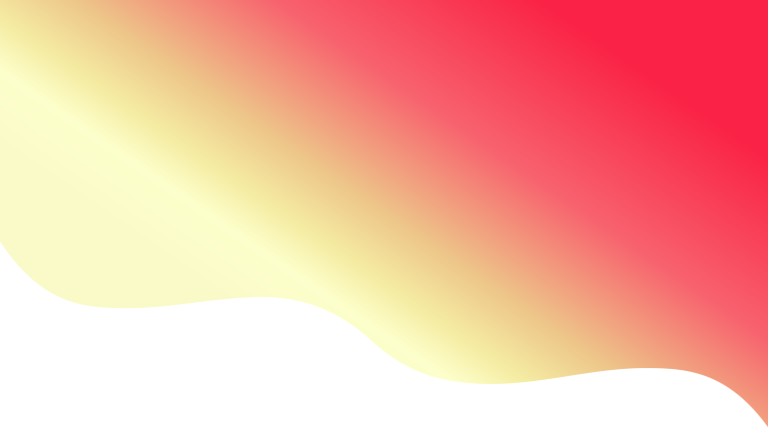
Reproduce this background procedurally as a WebGL 2 fragment shader.

```glsl
#version 300 es
precision highp float;

uniform vec2 u_resolution;
out vec4 outColor;

// Cubic through two knots, each holding x, height and slope
float hermite(vec3 a, vec3 b, float x) {
    float w = b.x - a.x;
    float t = clamp((x - a.x) / w, 0.0, 1.0);
    float s = t * t * (3.0 - 2.0 * t);
    float bend = t * (1.0 - t) * ((1.0 - t) * a.z - t * b.z);
    return mix(a.y, b.y, s) + w * bend;
}

// Height of the white wave along the bottom
float waveHeight(float x) {
    vec3 knots[7] = vec3[7](
        vec3(0.0, 0.436, -1.52),
        vec3(0.298, 0.280, 0.0),
        vec3(0.611, 0.306, 0.0),
        vec3(0.867, 0.203, -0.92),
        vec3(1.147, 0.103, 0.0),
        vec3(1.503, 0.140, 0.0),
        vec3(1.790, 0.002, -1.38));
    float h = knots[0].y;
    for (int i = 0; i < 6; i++) {
        if (x >= knots[i].x) h = hermite(knots[i], knots[i + 1], x);
    }
    return h;
}

float ramp(float a, float b, float x) {
    return clamp((x - a) / (b - a), 0.0, 1.0);
}

// Diagonal blend from cream to red
vec3 sunsetGradient(float d) {
    vec3 color = mix(vec3(0.98, 0.98, 0.785), vec3(0.99, 1.0, 0.795), ramp(-0.34, -0.163, d));
    color = mix(color, vec3(0.96, 0.925, 0.64), ramp(-0.163, -0.047, d));
    color = mix(color, vec3(0.93, 0.78, 0.54), ramp(-0.047, 0.117, d));
    color = mix(color, vec3(0.97, 0.385, 0.43), ramp(0.117, 0.443, d));
    return mix(color, vec3(0.98, 0.135, 0.275), ramp(0.443, 0.867, d));
}

void main() {
    // One unit is the canvas height
    vec2 p = gl_FragCoord.xy / u_resolution * vec2(1.79, 1.0);
    vec3 color = sunsetGradient(0.69 * p.x + p.y - 1.0);

    // White below the wave, with a smooth edge
    float above = p.y - waveHeight(p.x);
    float edge = max(fwidth(above), 0.0001);
    color = mix(vec3(1.0), color, smoothstep(-0.6 * edge, 0.6 * edge, above));

    outColor = vec4(color, 1.0);
}
```
